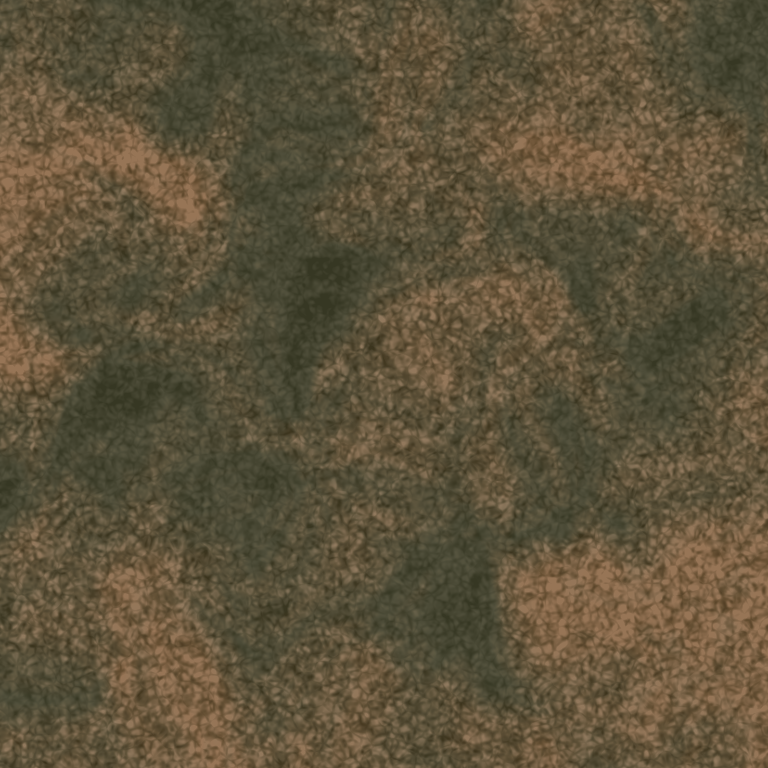
A three.js fragment shader for this texture:

```glsl
// Mottled brown earth: broad tan and olive blotches under a fine crumbly grain.
// Fractal value noise shapes the blotches; cellular crumbs and two fine noises
// make the grain. Their sum picks a colour from a five-step soil ramp.

varying vec2 vUv;

const vec3 CREVICE   = vec3(0.27, 0.235, 0.145);
const vec3 DARK_SOIL = vec3(0.33, 0.29, 0.20);
const vec3 MID_SOIL  = vec3(0.38, 0.33, 0.23);
const vec3 TAN_SOIL  = vec3(0.45, 0.385, 0.285);
const vec3 PALE_SOIL = vec3(0.54, 0.455, 0.35);
const vec3 WARM_TINT = vec3(0.014, -0.010, -0.018); // added per unit of blotch

const float BLOTCH_SCALE  = 5.0;   // blotches across the canvas
const float CRUMB_SCALE   = 88.0;  // cellular crumbs across the canvas
const float GRAIN_SCALE   = 115.0; // soft grains across the canvas
const float SPECK_SCALE   = 205.0; // finest specks across the canvas
const float BLOTCH_WEIGHT = 0.68;
const float GRAIN_WEIGHT  = 0.76;
const float DAMP_GRAIN    = 0.5;   // share of grain left in the darkest blotches

const mat2 TURN = mat2(0.8, 0.6, -0.6, 0.8);

float hash1(vec2 p) {
  vec3 q = fract(vec3(p.xyx) * 0.1031);
  q += dot(q, q.yzx + 33.33);
  return fract((q.x + q.y) * q.z);
}

vec2 hash2(vec2 p) {
  return vec2(hash1(p), hash1(p + vec2(71.7, 23.3)));
}

// Smooth value noise, from -1 to 1
float noise(vec2 p) {
  vec2 cell = floor(p);
  vec2 f = fract(p);
  f = f * f * (3.0 - 2.0 * f);
  float low  = mix(hash1(cell), hash1(cell + vec2(1.0, 0.0)), f.x);
  float high = mix(hash1(cell + vec2(0.0, 1.0)), hash1(cell + 1.0), f.x);
  return 2.0 * mix(low, high, f.y) - 1.0;
}

// Fractal noise scaled to a spread of about one
float blotches(vec2 p) {
  float sum = 0.0;
  float weight = 1.0;
  for (int i = 0; i < 5; i++) {
    sum += weight * noise(p);
    p = TURN * p * 2.03 + 17.3;
    weight *= 0.6;
  }
  return sum * 1.87;
}

// Crumbs: high inside each cell, falling to dark cracks between cells
float crumbs(vec2 p) {
  vec2 cell = floor(p);
  vec2 f = fract(p);
  float nearest = 8.0;
  float second = 8.0;
  for (int y = -1; y <= 1; y++) {
    for (int x = -1; x <= 1; x++) {
      vec2 offset = vec2(float(x), float(y));
      float d = length(offset + hash2(cell + offset) - f);
      second = min(second, max(nearest, d));
      nearest = min(nearest, d);
    }
  }
  return (smoothstep(0.0, 0.6, second - nearest) - 0.5) * 2.8;
}

float grain(vec2 uv) {
  vec2 jitter = 0.004 * vec2(noise(uv * 60.0 + 5.0), noise(uv * 60.0 + 91.0));
  vec2 p = uv + jitter;
  return 0.48 * crumbs(p * CRUMB_SCALE)
       + 1.40 * noise(TURN * p * GRAIN_SCALE + 210.0)
       + 1.25 * noise(TURN * TURN * uv * SPECK_SCALE + 430.0);
}

// Tone has mean zero and a spread of about one
vec3 soilRamp(float tone) {
  vec3 c = mix(CREVICE, DARK_SOIL, clamp((tone + 1.65) / 0.9, -0.6, 1.0));
  c = mix(c, MID_SOIL, clamp((tone + 0.75) / 0.7, 0.0, 1.0));
  c = mix(c, TAN_SOIL, clamp((tone + 0.05) / 0.75, 0.0, 1.0));
  return mix(c, PALE_SOIL, clamp((tone - 0.7) / 0.95, 0.0, 1.3));
}

void main() {
  // Blotches with ragged, warped borders
  vec2 p = vUv * BLOTCH_SCALE + vec2(13.0, 37.0);
  p += 0.3 * vec2(noise(p * 1.7 + 50.0), noise(p * 1.7 + 80.0));
  float blotch = blotches(p);

  // Grain fades where the soil is darkest
  float grainAmount = mix(DAMP_GRAIN, 1.0, smoothstep(-1.7, -0.1, blotch));
  float tone = BLOTCH_WEIGHT * blotch + GRAIN_WEIGHT * grainAmount * grain(vUv);

  vec3 color = soilRamp(tone) + WARM_TINT * clamp(blotch, -1.5, 1.8);
  gl_FragColor = vec4(color, 1.0);
}
```
